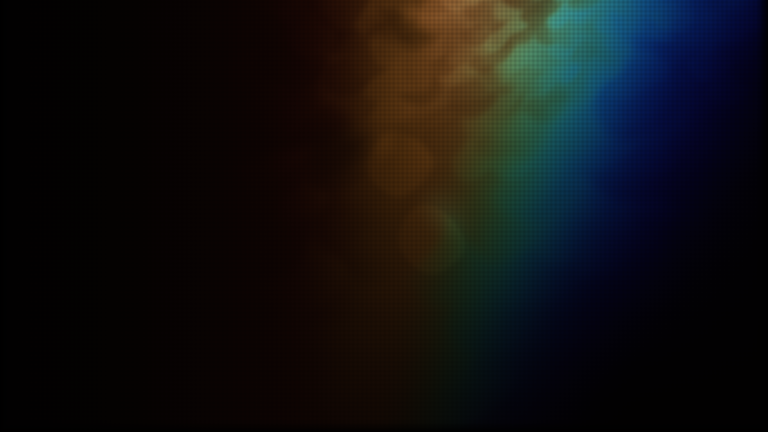
This background is drawn by a WebGL 2 fragment shader. Its source:

```glsl
#version 300 es
precision highp float;

uniform vec2 u_resolution;
out vec4 fragColor;

vec3 hash3(vec2 cell) {
    vec3 q = fract(cell.xyx * vec3(0.1031, 0.1030, 0.0973));
    q += dot(q, q.yxz + 33.33);
    return fract((q.xxy + q.yzz) * q.zyx);
}

// Cellular noise: overlapping discs, each with its own level
float discNoise(vec2 p, float softness) {
    vec2 cell = floor(p);
    float level = 0.5;
    for (int y = -1; y <= 1; y++) {
        for (int x = -1; x <= 1; x++) {
            vec2 id = cell + vec2(x, y);
            vec3 h = hash3(id);
            float d = length(p - id - 0.2 - 0.6 * h.xy);
            float cover = 1.0 - smoothstep(0.95 - softness, 0.95, d);
            level = mix(level, h.z, cover);
        }
    }
    return level;
}

vec2 layeredWaves(vec2 p) {
    vec2 a = sin(p.yx * vec2(13.0, 11.0) + vec2(0.4, 2.1));
    vec2 b = sin(p.yx * vec2(37.0, 41.0) + a.yx * 1.7);
    return 0.6 * a + 0.4 * b;
}

float bell(float x, float center, float width) {
    float t = (x - center) / width;
    return exp(-t * t);
}

float softDisc(vec2 p, vec2 center, float radius, float edge) {
    return 1.0 - smoothstep(radius - edge, radius, length(p - center));
}

// Axes along and across the drift, with a stretch along it
vec2 driftSpace(vec2 p, float angle, float stretch) {
    vec2 along = vec2(cos(angle), sin(angle));
    return vec2(dot(p, along) / stretch, dot(p, vec2(-along.y, along.x)));
}

// Position across the slanted beam: 0 at its red edge, 1 at its blue edge
float beamCoordinate(vec2 p) {
    float depth = 1.0 - p.y;
    float redEdge = 0.755 - 0.05 * depth;
    float blueEdge = 1.65 - 0.48 * depth;
    return (p.x - redEdge) / (blueEdge - redEdge);
}

vec3 spectrum(float s) {
    float red = 0.33 * bell(s, 0.36, 0.30);
    float green = 0.40 * bell(s, 0.65, 0.27) + 0.13 * bell(s, 0.24, 0.19);
    float blue = 0.36 * bell(s, 0.77, 0.24) + 0.04 * bell(s, 0.32, 0.25);
    return vec3(red, green, blue);
}

// Fine mesh of dark lines
float mesh(vec2 p, float rows, float strength) {
    vec2 wave = cos(6.28318 * p * rows);
    return 1.0 + strength * (wave.x + wave.y);
}

void main() {
    vec2 p = gl_FragCoord.xy / u_resolution.y;
    float aspect = u_resolution.x / u_resolution.y;
    float depth = 1.0 - p.y;

    // Cloud lobes become finer toward the top of the beam
    vec2 q = p + 0.014 * layeredWaves(p);
    float s = beamCoordinate(p);
    float broad = discNoise(driftSpace(q, 0.75, 1.2) * 8.5, 0.35) - 0.5;
    float medium = discNoise(driftSpace(q, 0.6, 1.2) * 16.0 + 3.7, 0.4) - 0.5;
    float fine = discNoise(driftSpace(q, 0.5, 1.3) * 27.0 + 7.3, 0.5) - 0.5;
    float detail = smoothstep(0.65, 0.97, p.y) * bell(s, 0.58, 0.33);
    float cloud = 0.5 * broad + 0.3 * medium * smoothstep(0.3, 0.8, p.y) + 0.6 * fine * detail;

    // Spectral beam fading downward, with a longer navy fringe
    s += 0.13 * cloud;
    float fade = bell(depth + 0.06 * broad, 0.0, 0.62);
    vec3 color = spectrum(s) * fade * (1.0 + 0.35 * cloud);
    color += vec3(0.004, 0.0, 0.12) * bell(s, 1.06, 0.27) * bell(depth, 0.0, 0.75);

    // Pale highlight at the top
    float crown = bell(s, 0.50, 0.24) * bell(depth, 0.0, 0.25);
    color += vec3(0.12, 0.09, 0.10) * crown * (1.0 + cloud);

    // Rounded lobes and the hollow on the warm side
    float lobes = softDisc(q, vec2(0.995, 0.45), 0.085, 0.02)
                + softDisc(q, vec2(0.93, 0.62), 0.085, 0.025);
    float hollow = softDisc(q, vec2(0.78, 0.64), 0.11, 0.09);
    color *= (1.0 + 0.18 * lobes) * (1.0 - 0.45 * hollow);
    color += vec3(0.02, 0.045, 0.035) * softDisc(q, vec2(1.04, 0.51), 0.08, 0.08);

    // Dim glows around the beam
    color += vec3(0.035, 0.008, 0.004) * bell(p.x, 0.68, 0.34);
    color += vec3(0.004, 0.002, 0.04) * bell(p.x, 1.45, 0.28) * smoothstep(0.0, 0.8, p.y);
    color += vec3(0.008, 0.005, 0.004);

    // Mesh and darkened border
    color *= mesh(p, 96.0, 0.055);
    vec2 margin = min(p, vec2(aspect, 1.0) - p);
    color *= smoothstep(-0.01, 0.03, min(margin.x, p.y));

    fragColor = vec4(max(color, 0.0), 1.0);
}
```
